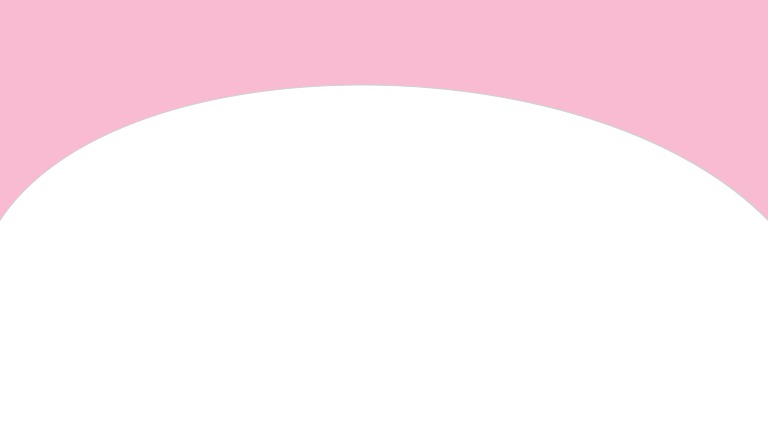
Reproduce this background procedurally as a Shadertoy shader.

```glsl
// A wide white hill with a fine grey rim under a flat pink sky.

#define SKY_PINK vec3(0.973, 0.733, 0.820)
#define HILL_WHITE vec3(1.0)
#define RIM_GREY vec3(0.80, 0.82, 0.82)
#define RIM_WIDTH 0.0024
#define END_HEIGHT 0.485
#define HANDLE_HEIGHT 0.907
#define LEFT_HANDLE 0.154
#define RIGHT_HANDLE 0.770

// Cubic Bezier whose ends sit on the left and right canvas borders.
vec2 hillPoint(float t) {
    float s = 1.0 - t;
    float leftWeight = 3.0 * s * s * t;
    float rightWeight = 3.0 * s * t * t;
    float x = leftWeight * LEFT_HANDLE + rightWeight * RIGHT_HANDLE + t * t * t;
    float y = mix(END_HEIGHT, HANDLE_HEIGHT, leftWeight + rightWeight);
    return vec2(x, y);
}

// Bisect for the curve parameter at a given horizontal position.
float hillParameter(float x) {
    float low = 0.0;
    float high = 1.0;
    for (int i = 0; i < 20; i++) {
        float middle = 0.5 * (low + high);
        if (hillPoint(middle).x < x) low = middle;
        else high = middle;
    }
    return 0.5 * (low + high);
}

// Approximate signed distance in canvas heights, positive in the sky.
float hillDistance(vec2 uv, float aspect) {
    float t = hillParameter(uv.x);
    vec2 tangent = hillPoint(t + 0.005) - hillPoint(t - 0.005);
    float slope = tangent.y / (tangent.x * aspect);
    return (uv.y - hillPoint(t).y) / sqrt(1.0 + slope * slope);
}

void mainImage(out vec4 fragColor, in vec2 fragCoord) {
    vec2 uv = fragCoord / iResolution.xy;
    float pixel = 1.0 / iResolution.y;
    float d = hillDistance(uv, iResolution.x / iResolution.y);

    // Sky above the hill
    float sky = clamp(d / pixel + 0.5, 0.0, 1.0);
    vec3 color = mix(HILL_WHITE, SKY_PINK, sky);

    // Rim, weighted by its pixel coverage
    float halfWidth = 0.5 * RIM_WIDTH;
    float rim = clamp((d + halfWidth) / pixel + 0.5, 0.0, 1.0)
              - clamp((d - halfWidth) / pixel + 0.5, 0.0, 1.0);
    color = mix(color, RIM_GREY, rim);

    fragColor = vec4(color, 1.0);
}
```
